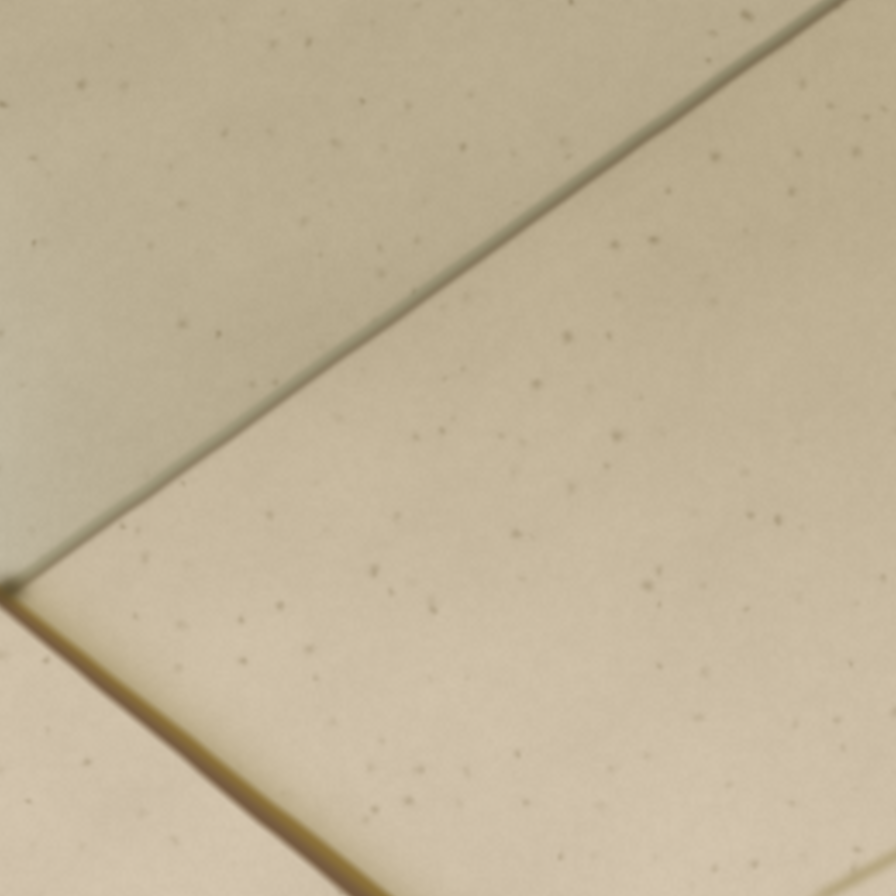
Write a Shadertoy shader that draws this texture.

```glsl
// Pale stone tiles meeting at a grey diagonal seam and a brown, glowing joint.
// Signed line distances shape the blurred seams; value noise and hashed cells
// add soft mottling, fine grain and clustered specks.

const vec2 JOINT_A = vec2(0.000, 0.335);
const vec2 JOINT_B = vec2(0.412, 0.000);
const vec2 SEAM_A = vec2(0.010, 0.342);
const vec2 SEAM_B = vec2(0.931, 1.000);
const vec2 CRACK_A = vec2(0.918, 0.000);
const vec2 CRACK_B = vec2(1.000, 0.045);

const vec3 STONE_DARK = vec3(0.718, 0.663, 0.545);
const vec3 STONE_LIGHT = vec3(0.818, 0.760, 0.668);
const vec3 STONE_UPPER = vec3(0.722, 0.670, 0.558);
const vec3 STONE_COOL = vec3(0.750, 0.715, 0.622);
const vec3 SEAM_GREEN = vec3(0.590, 0.565, 0.450);
const vec3 SEAM_BROWN = vec3(0.500, 0.440, 0.335);
const vec3 JOINT_DARK = vec3(0.440, 0.335, 0.230);
const vec3 JOINT_GOLD = vec3(0.540, 0.435, 0.215);
const vec3 GLOW_OLIVE = vec3(0.590, 0.525, 0.320);
const vec3 SPECK_COLOR = vec3(0.490, 0.430, 0.300);

const float SEAM_WIDTH = 0.0088;
const float JOINT_SOFT = 0.0065;
const float GLOW_REACH = 0.023;
const float SPECK_CELLS = 13.0;
const float MOTTLE = 0.024;
const float GRAIN = 0.012;

float hash(vec2 p) {
    vec3 q = fract(vec3(p.xyx) * 0.1031);
    q += dot(q, q.yzx + 33.33);
    return fract((q.x + q.y) * q.z);
}

float noise(vec2 p) {
    vec2 i = floor(p), f = fract(p);
    f = f * f * (3.0 - 2.0 * f);
    return mix(mix(hash(i), hash(i + vec2(1, 0)), f.x),
               mix(hash(i + vec2(0, 1)), hash(i + vec2(1, 1)), f.x), f.y);
}

float fbm(vec2 p) {
    float sum = 0.0, amp = 0.5;
    for (int i = 0; i < 4; i++) {
        sum += amp * noise(p);
        p = p * 2.03 + 7.1;
        amp *= 0.5;
    }
    return sum;
}

// x: distance along the line from a to b (0..1), y: signed distance, left positive
vec2 lineCoords(vec2 p, vec2 a, vec2 b) {
    vec2 dir = normalize(b - a);
    return vec2(dot(p - a, dir) / length(b - a), dot(p - a, vec2(-dir.y, dir.x)));
}

float band(float d, float halfWidth, float soft) {
    return 1.0 - smoothstep(halfWidth - soft, halfWidth + soft, abs(d));
}

// One soft blob per occupied cell
float specks(vec2 p, float cells, float seed) {
    vec2 id = floor(p * cells) + seed;
    vec2 jitter = 0.2 + 0.6 * vec2(hash(id + 3.7), hash(id + 9.2));
    vec2 offset = (fract(p * cells) - jitter) / cells;
    float radius = mix(0.0040, 0.0065, hash(id + 17.3));
    float strength = step(0.62, hash(id)) * mix(0.10, 0.45, pow(hash(id + 27.1), 2.0));
    return strength * exp(-dot(offset, offset) / (radius * radius));
}

void mainImage(out vec4 fragColor, in vec2 fragCoord) {
    vec2 uv = fragCoord / iResolution.xy;
    vec2 joint = lineCoords(uv, JOINT_A, JOINT_B);
    vec2 seam = lineCoords(uv, SEAM_A, SEAM_B);
    vec2 crack = lineCoords(uv, CRACK_A, CRACK_B);
    float rightOfJoint = smoothstep(-0.006, 0.006, joint.y);

    // Tile faces
    float light = smoothstep(1.05, -0.05, uv.y + 0.10 * (uv.x - 0.5));
    vec3 color = mix(STONE_DARK, STONE_LIGHT, light);
    vec3 upper = mix(STONE_UPPER, STONE_COOL,
                     exp(-uv.x * 6.0) * smoothstep(1.1, 0.4, uv.y));
    color = mix(color, upper, smoothstep(-0.008, 0.008, seam.y) * rightOfJoint);

    // Mottling, faint diagonal streaks and two sizes of grain
    color += MOTTLE * (fbm(uv * 8.0) - 0.47);
    color += MOTTLE * (fbm(vec2(seam.x * 5.0, seam.y * 14.0) + 20.0) - 0.47);
    color += GRAIN * (noise(uv * 110.0) - 0.5);
    color += GRAIN * (noise(uv * 260.0 + 50.0) - 0.5);

    // Specks, their outlines bent slightly by noise
    vec2 bend = 0.005 * (vec2(noise(uv * 70.0), noise(uv * 70.0 + 31.0)) - 0.5);
    float dirt = 0.0;
    for (int i = 0; i < 2; i++) {
        float layer = float(i);
        dirt += specks(uv + bend + 0.031 * layer, SPECK_CELLS + 6.0 * layer, 41.0 * layer + 5.0);
    }
    color = mix(color, SPECK_COLOR, min(dirt, 0.6) * mix(0.5, 1.0, uv.y));

    // Grey seam: bell-shaped profile, green above, brown along its lower edge
    float seamDist = seam.y + 0.0015 * (noise(vec2(seam.x * 30.0, 5.0)) - 0.5);
    float inSeam = exp(-pow(abs(seamDist) / SEAM_WIDTH, 3.0)) * rightOfJoint;
    vec3 seamColor = mix(SEAM_BROWN, SEAM_GREEN, smoothstep(-0.008, 0.005, seamDist));
    seamColor += 0.025 - 0.065 * smoothstep(0.0, 1.0, seam.x);
    color -= 0.015 * rightOfJoint * exp(-abs(seam.y) / 0.020);
    color = mix(color, seamColor, 0.95 * inSeam);

    // Brown joint, widening downward, with an olive glow on its right
    float wobble = 0.002 * (noise(vec2(joint.x * 14.0, 2.0)) - 0.5);
    float jointHalf = mix(0.0085, 0.0150, joint.x);
    float glow = rightOfJoint * exp(-max(joint.y - 0.004, 0.0) / GLOW_REACH);
    color = mix(color, GLOW_OLIVE, 0.72 * glow * smoothstep(-0.02, 0.01, -seam.y));
    vec3 jointColor = mix(JOINT_DARK, JOINT_GOLD, smoothstep(-0.008, 0.010, joint.y));
    color = mix(color, jointColor, 0.95 * band(joint.y + wobble, jointHalf, JOINT_SOFT));

    // Dark corner and faint crack
    vec2 corner = (uv - SEAM_A) / vec2(0.018, 0.015);
    color = mix(color, vec3(0.30, 0.25, 0.14), 0.7 * exp(-dot(corner, corner)));
    color = mix(color, GLOW_OLIVE, 0.45 * exp(-pow(abs(crack.y) / 0.009, 2.0))
                * smoothstep(-0.3, 0.1, crack.x));

    fragColor = vec4(clamp(color, 0.0, 1.0), 1.0);
}
```
